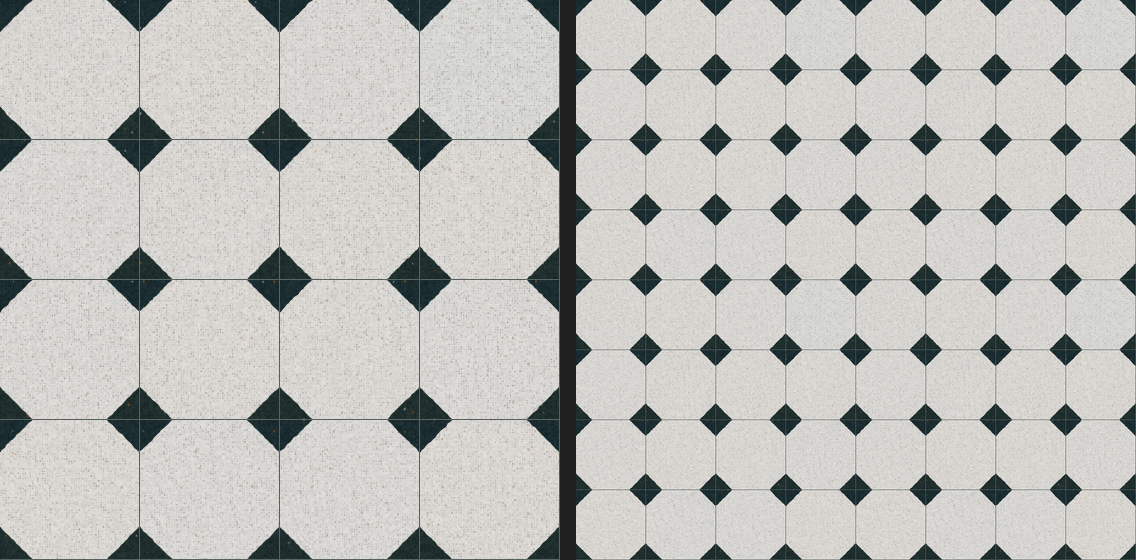
Left, the tile; right, the same tile 2 across and 2 down.
Give the GLSL for this pattern, as a Shadertoy shader.

```glsl
float hash(vec2 p) {
    return fract(sin(dot(p, vec2(127.1, 311.7))) * 43758.5453);
}

// Value noise with n cells across the canvas, wrapping at its edges
float wrapNoise(vec2 uv, float n) {
    vec2 cell = floor(uv * n), f = fract(uv * n);
    f = f * f * (3.0 - 2.0 * f);
    vec2 a = mod(cell, n), b = mod(cell + 1.0, n);
    return mix(mix(hash(a), hash(vec2(b.x, a.y)), f.x),
               mix(hash(vec2(a.x, b.y)), hash(b), f.x), f.y);
}

// Stone chips, one at most per cell: x = coverage, y = random tone
vec2 chips(vec2 uv, float n, float density, float seed) {
    vec2 cell = mod(floor(uv * n), n) + seed;
    float radius = mix(0.14, 0.34, hash(cell + 3.7));
    vec2 center = mix(vec2(0.34), vec2(0.66), vec2(hash(cell + 11.3), hash(cell + 23.9)));
    float soft = n / iResolution.y;
    float d = length((fract(uv * n) - center) * vec2(1.0, 0.85)) - radius;
    float cover = clamp(0.5 - d / soft, 0.0, 1.0) * step(hash(cell + 41.1), density);
    return vec2(cover, hash(cell + 57.3));
}

void mainImage(out vec4 fragColor, in vec2 fragCoord) {
    vec2 uv = fragCoord / iResolution.xy;
    float px = 4.0 / iResolution.y;
    float groutWidth = 0.0065;

    // Four by four tiles, with the grout on each tile's right and lower edge
    vec2 p = uv * 4.0 + vec2(0.5, -0.5) * groutWidth;
    vec2 corner = p - round(p);
    vec2 tile = mod(floor(p), 4.0);

    float grain = wrapNoise(uv, 420.0) - 0.5;
    float mottle = wrapNoise(uv, 90.0) - 0.5;
    vec2 dark = chips(uv, 230.0, 0.42, 0.0);
    vec2 pale = chips(uv, 170.0, 0.3, 300.0);
    vec2 rare = chips(uv, 150.0, 0.006, 600.0);

    // Pale terrazzo, slightly warmer or cooler from tile to tile
    vec3 light = vec3(0.85, 0.843, 0.828) + 0.07 * grain + 0.02 * mottle;
    light += vec3(0.006, 0.0, -0.005) * (2.0 * hash(tile + 5.0) - 1.0);
    light = mix(light, vec3(0.89, 0.885, 0.875), 0.7 * pale.x);
    light = mix(light, mix(vec3(0.56, 0.57, 0.56), vec3(0.79, 0.785, 0.765), sqrt(dark.y)), 0.85 * dark.x);
    light = mix(light, vec3(0.72, 0.6, 0.48), 0.6 * rare.x);

    // Green-black terrazzo, bluer in the lower half of each diamond
    vec3 deep = mix(vec3(0.105, 0.175, 0.19), vec3(0.125, 0.185, 0.18), step(0.0, corner.y));
    deep += 0.06 * grain + 0.025 * mottle;
    deep = mix(deep, vec3(0.06, 0.11, 0.12), 0.6 * dark.x);
    deep = mix(deep, vec3(0.18, 0.25, 0.25), 0.55 * pale.x * pale.y);
    deep = mix(deep, mix(vec3(0.45, 0.3, 0.12), vec3(0.5, 0.54, 0.52), step(0.5, rare.y)), 0.8 * rare.x);

    // Diamonds on the tile corners, with roughly cut edges
    float rough = 0.012 * (wrapNoise(uv, 160.0) - 0.5);
    float diamond = (abs(corner.x) + abs(corner.y) - 0.235 + rough) * 0.7071;
    float inDiamond = clamp(0.5 - diamond / px, 0.0, 1.0);
    vec3 color = mix(light, deep, inDiamond);

    // Thin grout, a little paler across the diamonds
    float joint = min(abs(corner.x), abs(corner.y)) - 0.5 * groutWidth;
    vec3 grout = mix(vec3(0.29, 0.33, 0.32), vec3(0.36, 0.42, 0.41), inDiamond);
    color = mix(color, grout, clamp(0.5 - joint / px, 0.0, 1.0));

    fragColor = vec4(color, 1.0);
}
```
